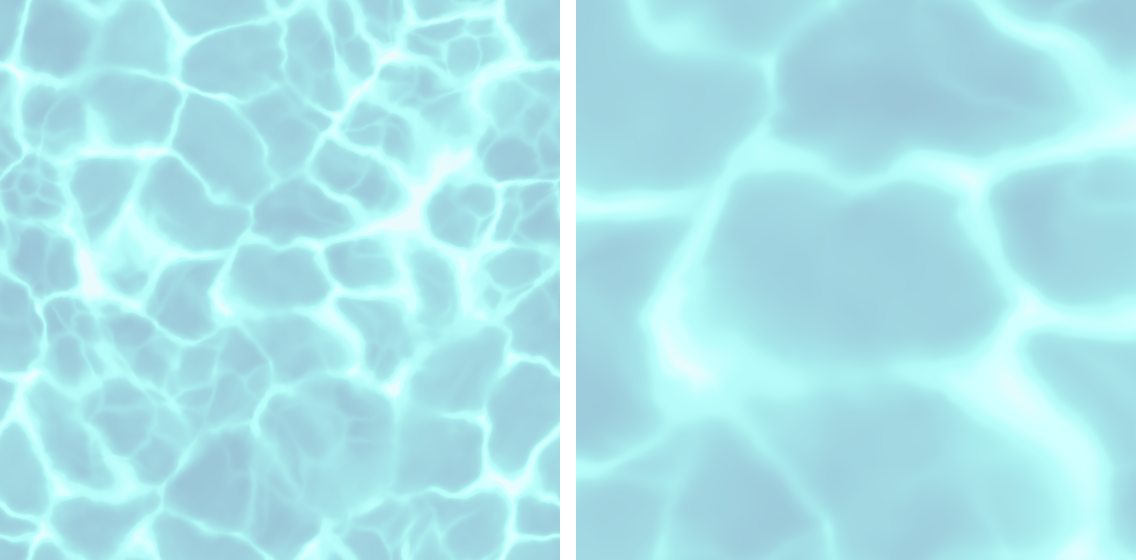
Left, the full canvas; right, a detail of the centre.
Reproduce this texture procedurally as a three.js fragment shader.

```glsl
// Tiling pool-water caustics: soft bright webs of light over pale blue cells.
varying vec2 vUv;

const vec3 DEEP_BLUE = vec3(0.605, 0.775, 0.845);
const vec3 PALE_AQUA = vec3(0.66, 0.92, 0.93);
const vec3 BRIGHT_CYAN = vec3(0.72, 0.99, 0.98);
const vec3 LIGHT_CYAN = vec3(0.82, 1.0, 1.0);
const vec3 GLINT_WHITE = vec3(0.95, 0.98, 0.99);

vec2 hash2(vec2 cell, float seed) {
  vec3 q = fract(vec3(cell.xyx + seed) * vec3(0.1031, 0.1030, 0.0973));
  q += dot(q, q.yzx + 33.33);
  return fract((q.xx + q.yz) * q.zy);
}

// Value noise that wraps after a whole number of cells on each axis
float wrapNoise(vec2 p, vec2 period, float seed) {
  vec2 i = floor(p);
  vec2 f = p - i;
  vec2 s = f * f * f * (f * (f * 6.0 - 15.0) + 10.0);
  vec2 lo = mod(i, period);
  vec2 hi = mod(i + 1.0, period);
  float bottom = mix(hash2(lo, seed).x, hash2(vec2(hi.x, lo.y), seed).x, s.x);
  float top = mix(hash2(vec2(lo.x, hi.y), seed).x, hash2(hi, seed).x, s.x);
  return mix(bottom, top, s.y);
}

float wrapFbm(vec2 uv, float freq, float seed) {
  float sum = 0.0;
  float amp = 0.533;
  for (int octave = 0; octave < 4; octave++) {
    sum += amp * wrapNoise(uv * freq, vec2(freq), seed);
    freq *= 2.0;
    amp *= 0.5;
    seed += 17.0;
  }
  return sum;
}

vec2 warp(vec2 uv, float freq, float amount, float seed) {
  vec2 offset = vec2(wrapFbm(uv, freq, seed), wrapFbm(uv, freq, seed + 91.0));
  return uv + amount * (offset - 0.5);
}

// Smooth cell borders: 0 inside a cell, 1 on a border, more where borders meet
float lightWeb(vec2 uv, float count, float tightness, float seed) {
  vec2 p = uv * count;
  vec2 home = floor(p);
  float total = 0.0;
  float squares = 0.0;
  for (int y = -2; y <= 2; y++) {
    for (int x = -2; x <= 2; x++) {
      vec2 cell = home + vec2(float(x), float(y));
      vec2 site = cell + 0.05 + 0.9 * hash2(mod(cell, count), seed);
      float weight = exp(-tightness * length(p - site));
      total += weight;
      squares += weight * weight;
    }
  }
  return 2.0 * (1.0 - squares / (total * total));
}

// Fine streaks running along the rising diagonal
float diagonalStreaks(vec2 uv, vec2 freq, float seed) {
  return wrapNoise(vec2(uv.x + uv.y, uv.x - uv.y) * freq, freq, seed);
}

vec3 waterColour(float light, float glint) {
  vec3 colour = mix(DEEP_BLUE, PALE_AQUA, clamp(light / 0.65, 0.0, 1.0));
  colour = mix(colour, BRIGHT_CYAN, smoothstep(0.6, 0.86, light));
  colour = mix(colour, LIGHT_CYAN, smoothstep(0.86, 1.08, light));
  return mix(colour, GLINT_WHITE, glint);
}

void main() {
  vec2 bent = warp(warp(vUv, 4.0, 0.13, 3.0), 13.0, 0.035, 29.0);

  // Main web, with patches of broad and of thin strands
  float breadth = smoothstep(0.3, 0.7, wrapFbm(vUv, 5.0, 47.0));
  float strength = mix(0.5, 1.1, smoothstep(0.25, 0.65, wrapFbm(vUv, 6.0, 61.0)));
  float web = lightWeb(bent, 7.0, mix(17.0, 7.5, breadth), 11.0);

  // Faint fine filaments, shown in patches
  float patches = smoothstep(0.38, 0.66, wrapFbm(vUv, 4.0, 73.0));
  vec2 frayed = warp(bent, 9.0, 0.05, 83.0);
  float filaments = lightWeb(frayed, 13.0, 11.0, 37.0) * patches;

  // Drifting haze and mottled grain between the strands
  float haze = 0.7 * (wrapFbm(bent, 7.0, 101.0) - 0.25);
  float grain = 0.09 * (diagonalStreaks(bent, vec2(8.0, 24.0), 113.0) - 0.5);
  grain += 0.07 * (wrapFbm(vUv, 40.0, 127.0) - 0.5);

  float strands = 0.74 * strength * min(web, 1.35);
  float light = 1.0 - (1.0 - strands) * (1.0 - 0.3 * filaments);
  light += (haze + grain) * (1.0 - 0.4 * clamp(strands, 0.0, 1.0));

  float glint = 0.75 * smoothstep(1.22, 1.42, web) * smoothstep(0.95, 1.15, light);
  gl_FragColor = vec4(waterColour(light, glint), 1.0);
}
```
